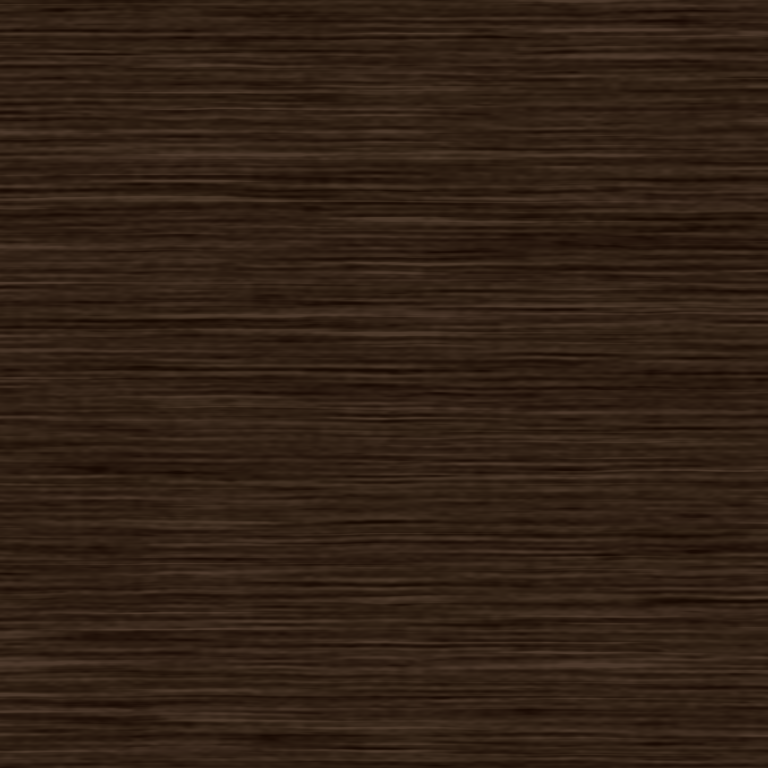
Write a three.js fragment shader that draws this texture.

```glsl
// Dark walnut veneer with fine, straight horizontal grain.
// Layers of value noise, stretched along x, form bands, fibres and pores;
// their sum picks a tone between dark, middle and light brown.

varying vec2 vUv;

const vec3 DARK_BROWN = vec3(0.152, 0.092, 0.053);
const vec3 MID_BROWN = vec3(0.192, 0.130, 0.083);
const vec3 LIGHT_BROWN = vec3(0.241, 0.173, 0.123);
const vec3 OLIVE_TINT = vec3(-0.001, 0.001, -0.002);

float hash(vec2 cell) {
  vec3 p = fract(vec3(cell.xyx) * 0.1031);
  p += dot(p, p.yzx + 33.33);
  return fract((p.x + p.y) * p.z);
}

// Smooth value noise from -1 to 1
float noise(vec2 p) {
  vec2 cell = floor(p);
  vec2 f = fract(p);
  vec2 w = f * f * (3.0 - 2.0 * f);
  float low = mix(hash(cell), hash(cell + vec2(1.0, 0.0)), w.x);
  float high = mix(hash(cell + vec2(0.0, 1.0)), hash(cell + vec2(1.0, 1.0)), w.x);
  return mix(low, high, w.y) * 2.0 - 1.0;
}

// Noise with separate scales along and across the grain
float grain(vec2 p, float along, float across, float seed) {
  return noise(p * vec2(along, across) + vec2(seed * 17.3, seed * 41.7));
}

// Grain minus its neighbour row: crisp fibres without broad bands
float fibres(vec2 p, float along, float across, float seed) {
  vec2 nextRow = p + vec2(0.0, 1.0 / across);
  return grain(p, along, across, seed) - grain(nextRow, along, across, seed);
}

// Sparse thin streaks: only the crests of the grain remain
float streaks(vec2 p, float along, float across, float threshold, float seed) {
  return smoothstep(threshold, 1.0, grain(p, along, across, seed));
}

// Slight drift that keeps the fibres from being ruler straight
vec2 bendFibres(vec2 p) {
  float drift = 0.0020 * grain(p, 2.5, 7.0, 1.0);
  float ripple = 0.0011 * grain(p, 15.0, 30.0, 2.0);
  return p + vec2(0.0, drift + ripple);
}

// Faint broad bands under strong fine fibres
float fibreTone(vec2 p) {
  float tone = 0.20 * grain(p, 1.3, 15.0, 3.0);
  tone += 0.26 * grain(p, 2.2, 43.0, 4.0);
  tone += 0.30 * fibres(p, 3.2, 109.0, 5.0);
  tone += 0.75 * fibres(p, 4.5, 187.0, 6.0);
  tone += 0.75 * fibres(p, 8.0, 253.0, 7.0);
  return tone;
}

// Short flecks, tilted a little to either side of the grain
float fleckTone(vec2 p) {
  vec2 rising = p + vec2(0.0, 0.09 * p.x);
  vec2 falling = p - vec2(0.0, 0.07 * p.x);
  return grain(rising, 58.0, 241.0, 12.0) + grain(falling, 90.0, 255.0, 13.0);
}

vec3 woodColor(float tone) {
  vec3 darker = (MID_BROWN - DARK_BROWN) * min(tone, 0.0);
  vec3 lighter = (LIGHT_BROWN - MID_BROWN) * max(tone, 0.0);
  return MID_BROWN + darker + lighter;
}

void main() {
  vec2 p = bendFibres(vUv);
  float tone = fibreTone(p) + 0.36 * fleckTone(p) - 0.05;

  // Dark veins gather in some bands, with short pores and pale hairlines
  float veinBand = 0.75 + 0.6 * grain(p, 2.4, 24.0, 14.0);
  tone -= 1.4 * veinBand * streaks(p, 4.0, 179.0, 0.35, 8.0);
  tone -= 0.9 * streaks(p, 18.0, 239.0, 0.40, 9.0);
  tone += 1.6 * streaks(p, 3.8, 233.0, 0.38, 10.0);

  // Slow shift between reddish and olive brown
  vec3 color = woodColor(clamp(tone, -2.4, 2.2));
  color += OLIVE_TINT * grain(p, 3.0, 60.0, 11.0);
  gl_FragColor = vec4(color, 1.0);
}
```
